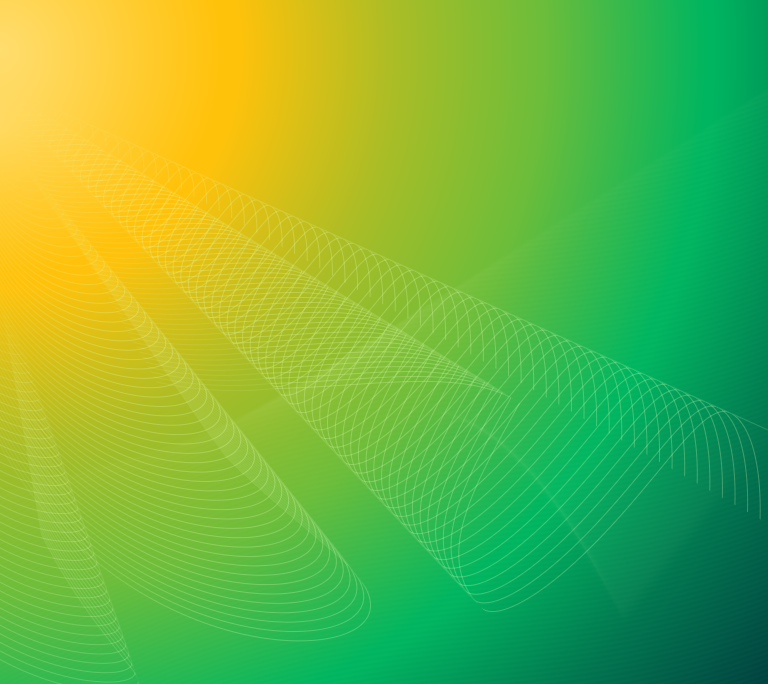
Write a WebGL 1 fragment shader that draws this background.

```glsl
precision highp float;
// Yellow-to-green radial gradient crossed by fanned ribbons of fine pale lines.

uniform vec2 u_resolution;

// Lengths are in canvas widths, measured from the top left; angles in radians.
const vec3 CREAM  = vec3(1.00, 0.88, 0.48);
const vec3 YELLOW = vec3(1.00, 0.76, 0.04);
const vec3 OLIVE  = vec3(0.66, 0.74, 0.15);
const vec3 LEAF   = vec3(0.42, 0.74, 0.23);
const vec3 GREEN  = vec3(0.00, 0.71, 0.375);
const vec3 PINE   = vec3(0.00, 0.46, 0.31);
const vec3 DEEP   = vec3(0.00, 0.26, 0.25);
const vec3 LINE_COLOR = vec3(0.88, 1.00, 0.72);

const vec2 LIGHT_CENTER = vec2(0.0, 0.065);
const vec2 WIDE_APEX = vec2(-0.026, 0.098);
const vec2 LOOP_APEX = vec2(-0.0065, 0.163);
const vec2 CORNER_APEX = vec2(-0.0065, 0.352);
const float WIDE_TOP = 0.423;
const float WIDE_MIDDLE = 0.545;
const float WIDE_BOTTOM = 0.816;
const float LOOP_EDGE = 0.893;
const float CORNER_EDGE = 1.234;
const float WIDE_COUNT = 62.0;
const float LOOP_COUNT = 55.0;
const float CORNER_COUNT = 45.0;
const float HALF_LINE = 0.00065;
const float LINE_ALPHA = 0.27;
const float FINE_PITCH = 0.0065;

float ramp(float a, float b, float x) {
  return clamp((x - a) / (b - a), 0.0, 1.0);
}

vec3 backdrop(float r) {
  vec3 c = mix(CREAM, YELLOW, ramp(-0.04, 0.29, r));
  c = mix(c, OLIVE, ramp(0.31, 0.52, r));
  c = mix(c, LEAF, ramp(0.52, 0.71, r));
  c = mix(c, GREEN, ramp(0.71, 0.92, r));
  c = mix(c, PINE, ramp(0.93, 1.11, r));
  return mix(c, DEEP, ramp(1.11, 1.29, r));
}

vec2 polar(vec2 p) {
  return vec2(length(p), atan(p.y, p.x));
}

// Scaled copies of one curve R(angle) about an apex.
// bend.x and bend.y turn the curve into a hairpin at either end.
float strand(vec2 q, vec2 angles, vec2 radii, vec2 bend, float count, float px) {
  float span = angles.y - angles.x;
  float u = (q.y - angles.x) / span;
  if (u < 0.0 || u > 1.0) return 0.0;
  float border = clamp(min(u, 1.0 - u) * span * q.x / px, 0.0, 1.0);
  float a = sqrt(max(u, 0.0001));
  float b = sqrt(max(1.0 - u, 0.0001));
  float radius = mix(radii.x, radii.y, u) + bend.x * (a - u) + bend.y * (b - 1.0 + u);
  float slope = (radii.y - radii.x + bend.x * (0.5 / a - 1.0)
              + bend.y * (1.0 - 0.5 / b)) / span;
  float scale = q.x / radius;
  float phase = scale * count;
  float density = count / radius * length(vec2(1.0, slope / radius));
  float dist = abs(fract(phase + 0.5) - 0.5) / density;
  float sharp = clamp((HALF_LINE - dist) / px + 0.5, 0.0, 1.0);
  // Crowded lines blend into their mean coverage.
  float mean = min(2.0 * HALF_LINE * density, 0.6);
  float ink = mix(sharp, mean, smoothstep(0.3, 0.75, density * px));
  return ink * border * step(phase, count + 0.5) * smoothstep(0.0, 0.45, scale);
}

// Straight envelope along which the hairpins touch.
float envelope(vec2 q, float angle, float reach, float px) {
  float dist = abs(q.y - angle) * q.x;
  float line = clamp((HALF_LINE - dist) / px + 0.5, 0.0, 1.0);
  return line * smoothstep(0.0, 0.4, q.x) * smoothstep(reach, reach - 0.05, q.x);
}

float wideRibbon(vec2 p, float px) {
  vec2 q = polar(p - WIDE_APEX);
  float n = WIDE_COUNT;
  vec2 whole = vec2(WIDE_TOP, WIDE_BOTTOM);
  vec2 lower = vec2(WIDE_MIDDLE, WIDE_BOTTOM);
  float ink = strand(q, vec2(WIDE_TOP, 0.518), vec2(1.07, 1.169), vec2(0.08, 0.0), n, px);
  ink += strand(q, whole, vec2(1.07, 0.95), vec2(-0.12, 0.12), n, px);
  ink += strand(q, lower, vec2(0.822, 0.948), vec2(0.0, -0.234), n, px);
  ink += strand(q, lower, vec2(0.820, 0.560), vec2(-0.247, 0.0), n, px);
  ink += 0.4 * strand(q, vec2(WIDE_BOTTOM, 1.05), vec2(0.56, 0.46), vec2(0.0), n, px);
  ink += 0.7 * envelope(q, WIDE_TOP, 1.16, px) + 0.6 * envelope(q, WIDE_MIDDLE, 0.82, px);
  return ink + 0.5 * envelope(q, WIDE_BOTTOM, 0.95, px);
}

float loopRibbon(vec2 p, float px) {
  vec2 q = polar(p - LOOP_APEX);
  float n = LOOP_COUNT;
  float outer = strand(q, vec2(LOOP_EDGE, 1.57), vec2(0.749, 0.404), vec2(0.42, 0.0), n, px);
  float strip = strand(q, vec2(LOOP_EDGE, 0.965), vec2(0.749, 0.52), vec2(-0.08, 0.0), n, px);
  return outer * mix(0.35, 1.0, smoothstep(1.55, 1.1, q.y)) + 0.65 * strip
       + 0.6 * envelope(q, LOOP_EDGE, 0.75, px) + 0.5 * envelope(q, 0.965, 0.52, px);
}

float cornerRibbon(vec2 p, float px) {
  vec2 q = polar(p - CORNER_APEX);
  float n = CORNER_COUNT;
  return 0.8 * strand(q, vec2(CORNER_EDGE, 1.65), vec2(0.563, 0.48), vec2(0.08, 0.0), n, px)
       + 0.65 * strand(q, vec2(CORNER_EDGE, 1.40), vec2(0.563, 0.344), vec2(-0.04, 0.0), n, px)
       + 0.4 * envelope(q, CORNER_EDGE, 0.56, px);
}

// Soft sheet below a curved ridge, with a funnel-shaped fold at lower right.
float veil(vec2 p) {
  float bendX = 0.056 - 0.195 * p.x;
  float below = p.y - (0.701 - 0.445 * p.x - sqrt(bendX * bendX + 0.0003));
  float sheet = smoothstep(-0.004, 0.004, below);
  float focus = exp(-pow((p.x - 0.45) / 0.15, 2.0));
  float glow = sheet * exp(-max(below, 0.0) * 45.0) * (0.02 + 0.11 * focus);
  float fine = 0.5 + 0.5 * cos(6.28318 * (p.y + 0.3 * p.x + 0.04 * sin(5.0 * p.x)) / FINE_PITCH);
  float x = p.x - 0.547;
  float wall = (p.y - 0.534 - 3.9 * x * x) / sqrt(1.0 + 60.84 * x * x);
  float side = 0.79 - 1.25 * (p.x - 0.83) - p.y;
  float fold = smoothstep(0.003, -0.003, wall) * smoothstep(-0.01, 0.03, side) * step(0.0, x);
  float rim = exp(-abs(wall) * 400.0) * smoothstep(0.0, 0.08, x) * smoothstep(0.80, 0.70, p.y);
  return glow + sheet * fine * 0.018 + fold * smoothstep(0.5, 0.7, p.y) * 0.03 + rim * 0.08;
}

void main() {
  vec2 p = vec2(gl_FragCoord.x, u_resolution.y - gl_FragCoord.y) / u_resolution.x;
  float px = 1.0 / u_resolution.x;
  vec3 color = backdrop(distance(p, LIGHT_CENTER));
  color = mix(color, CREAM, 0.5 * exp(-16.0 * distance(p, LOOP_APEX)));
  color = mix(color, LINE_COLOR, veil(p));
  float ink = wideRibbon(p, px) + loopRibbon(p, px) + cornerRibbon(p, px);
  color = mix(color, LINE_COLOR, LINE_ALPHA * min(ink, 1.4));
  gl_FragColor = vec4(color, 1.0);
}
```
